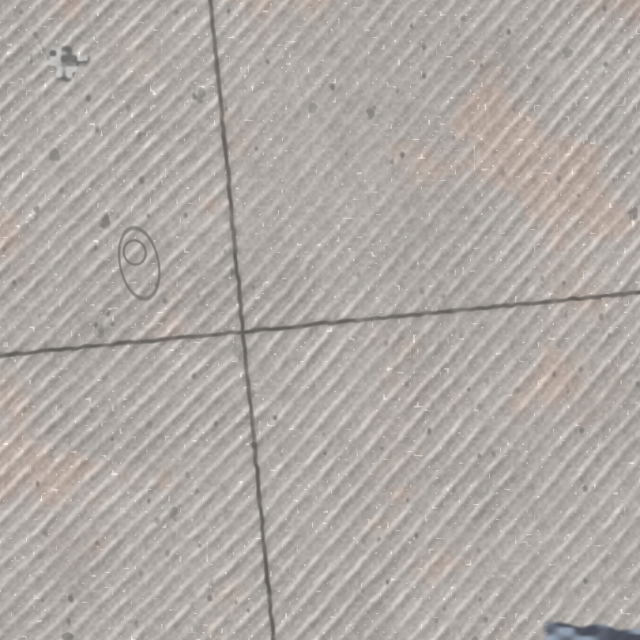
Write a Shadertoy shader that draws this texture.

```glsl
// Grooved concrete paving: four slabs meet at a slightly turned cross of joints,
// each with worn diagonal ridges lit on one flank and shaded on the other.
// Value noise adds grain, mottling and wear; hashed cells scatter the pits.

const vec3 CONCRETE = vec3(0.675, 0.658, 0.643);
const vec3 JOINT_COLOR = vec3(0.36, 0.345, 0.33);
const vec3 PIT_COLOR = vec3(0.43, 0.42, 0.415);
const vec3 RUST_TINT = vec3(0.035, -0.005, -0.025);
const vec3 SLATE = vec3(0.23, 0.25, 0.30);
const vec3 PALE_BLUE = vec3(0.57, 0.63, 0.71);
const vec2 CROSSING = vec2(0.380, 0.482);
const float JOINT_TURN = 0.098;
const float JOINT_HALF_WIDTH = 0.0022;
const float ANGLE_LEFT = 0.78, ANGLE_RIGHT = 0.85;   // ridge direction, radians
const float PITCH_LEFT = 0.0253, PITCH_RIGHT = 0.0275, PITCH_FINE = 0.0245;
const float RIDGE_REACH = 0.0058, SHADE_REACH = 0.0080, SHADE_OFFSET = 0.0078;
const float RIDGE_LIGHT = 0.165, RIDGE_SHADE = 0.085;
const float GRAIN = 0.11, MOTTLE = 0.07;
const vec2 DEBRIS_POS = vec2(0.094, 0.908);
const vec2 LOOP_POS = vec2(0.2175, 0.5885);

float hash(vec2 p) {
    vec3 q = fract(vec3(p.xyx) * 0.1031);
    q += dot(q, q.yzx + 33.33);
    return fract((q.x + q.y) * q.z);
}

float noise(vec2 p) {
    vec2 i = floor(p), f = fract(p);
    f = f * f * (3.0 - 2.0 * f);
    return mix(mix(hash(i), hash(i + vec2(1, 0)), f.x),
               mix(hash(i + vec2(0, 1)), hash(i + vec2(1, 1)), f.x), f.y);
}

float fbm(vec2 p) {
    float sum = 0.0, amp = 0.5;
    for (int i = 0; i < 4; i++) {
        sum += amp * noise(p);
        p = mat2(1.6, 1.2, -1.2, 1.6) * p + 7.3;
        amp *= 0.5;
    }
    return sum / 0.9375;
}

mat2 rotation(float a) { return mat2(cos(a), -sin(a), sin(a), cos(a)); }

// Irregular round pits, one at most per cell
float pits(vec2 p, float cells, float radius, float density, float soft) {
    float cover = 0.0;
    vec2 home = floor(p * cells);
    for (int y = -1; y <= 1; y++)
    for (int x = -1; x <= 1; x++) {
        vec2 id = home + vec2(x, y);
        vec2 center = (id + vec2(hash(id + 11.0), hash(id + 47.0))) / cells;
        float size = radius * mix(0.5, 1.0, hash(id + 83.0));
        float d = length((p - center) * vec2(1.2, 0.9)) - size;
        d += (noise(p * 150.0) - 0.5) * radius * 0.8;
        float strength = mix(0.4, 1.0, hash(id + 29.0));
        cover = max(cover, step(hash(id), density) * strength * (1.0 - smoothstep(-soft, soft, d)));
    }
    return cover;
}

// Brightness change from the ridges; d is measured from the crossing
float ridges(vec2 d, vec2 slab, float px) {
    bool right = slab.x > 0.0, fine = right && slab.y > 0.0;
    float angle = right ? ANGLE_RIGHT : ANGLE_LEFT;
    float pitch = fine ? PITCH_FINE : (right ? PITCH_RIGHT : PITCH_LEFT);
    float along = dot(d, vec2(cos(angle), sin(angle)));
    float across = dot(d, vec2(sin(angle), -cos(angle)));
    across += (noise(d * 16.0) - 0.5) * 0.004 + (noise(d * 90.0) - 0.5) * 0.002;
    float u = across / pitch + (fine ? 0.35 : 0.83);
    float id = floor(u), x = (fract(u) - 0.5) * pitch;
    float wear = mix(0.25, 1.0, noise(vec2(along * 40.0, id * 3.7)));
    wear *= mix(0.6, 1.25, fbm(d * 7.0 + 20.0));
    if (fine) wear *= mix(0.5, 1.0, smoothstep(0.10, 0.38, length(d - vec2(0.18, 0.30))));
    float light = 1.0 - smoothstep(0.0, RIDGE_REACH + px, abs(x));
    float shade = 1.0 - smoothstep(0.0, SHADE_REACH + px, abs(x - SHADE_OFFSET));
    return wear * (RIDGE_LIGHT * light - RIDGE_SHADE * shade);
}

float loopLine(vec2 p, vec2 radii, float tilt, float px) {
    float d = abs(length(rotation(tilt) * p / radii) - 1.0) * min(radii.x, radii.y);
    return 1.0 - smoothstep(0.0004, 0.0016 + px, d);
}

void mainImage(out vec4 fragColor, in vec2 fragCoord) {
    vec2 p = fragCoord / iResolution.xy;
    float px = 1.0 / iResolution.y;
    vec2 d = p - CROSSING;
    vec2 slab = rotation(-JOINT_TURN) * d;
    slab = rotation(2.0 * JOINT_TURN) * slab;

    // Concrete body: mottling, ridges, grain, faint rust
    float grain = 0.6 * noise(p * 210.0) + 0.4 * noise(p * 110.0 + 9.0) - 0.5;
    vec3 color = CONCRETE + MOTTLE * (fbm(p * 9.0) - 0.5) + GRAIN * grain;
    color += ridges(d, slab, px);
    color += 0.16 * smoothstep(0.86, 1.0, noise(p * 170.0 + 31.0));
    color += RUST_TINT * smoothstep(0.58, 0.78, fbm(p * 8.0 + 50.0));

    // Pits and stains
    color = mix(color, PIT_COLOR, 0.65 * pits(p, 7.0, 0.010, 0.28, 0.002 + px));
    color = mix(color, PIT_COLOR, 0.75 * pits(p + 3.0, 24.0, 0.0045, 0.22, 0.0015 + px));

    // Joints: ragged dark line inside a soft dirty border
    vec2 edge = abs(slab + (noise(p * 75.0) - 0.5) * 0.003);
    float gap = min(edge.x, edge.y);
    color -= 0.055 * (1.0 - smoothstep(0.0, 0.012, gap));
    float joint = 1.0 - smoothstep(JOINT_HALF_WIDTH - 0.0015, JOINT_HALF_WIDTH + 0.0015 + px, gap);
    color = mix(color, JOINT_COLOR, joint * mix(0.5, 0.95, noise(p * 60.0 + 4.0)));

    // Thin drawn loops
    float loops = max(loopLine(p - LOOP_POS, vec2(0.030, 0.056), 0.2, px),
                      loopLine(p - LOOP_POS - vec2(-0.007, 0.017), vec2(0.017, 0.019), 0.3, px));
    color = mix(color, PIT_COLOR, 0.7 * loops);

    // Crumbled debris
    float clump = length(p - DEBRIS_POS) / 0.038 + (noise(p * 65.0) - 0.5) * 1.1;
    float flake = smoothstep(0.2, 0.8, noise(p * 120.0 + 17.0));
    color = mix(color, mix(vec3(0.38), vec3(0.80), flake), 0.8 * (1.0 - smoothstep(0.65, 1.0, clump)));

    // Dark scrap along the lower right corner
    float top = 0.012 + 0.022 * noise(vec2(p.x * 32.0, 2.0));
    float scrap = smoothstep(0.845, 0.86, p.x) * (1.0 - smoothstep(top - 0.004, top + 0.004, p.y));
    vec3 scrapColor = mix(SLATE, PALE_BLUE, smoothstep(0.35, 0.8, noise(p * vec2(35.0, 70.0))));
    color = mix(color, scrapColor, 0.85 * scrap);

    fragColor = vec4(clamp(color, 0.0, 1.0), 1.0);
}
```
